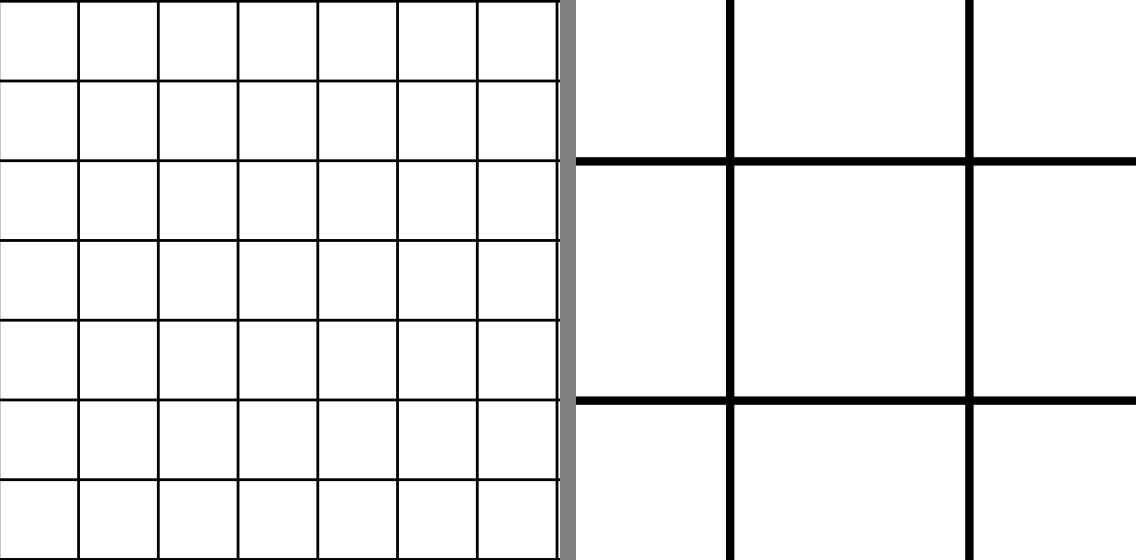
Left, the full canvas; right, a detail of the centre.
Write a WebGL 2 fragment shader that draws this pattern.

```glsl
#version 300 es
precision highp float;

uniform vec2 u_resolution;
out vec4 fragColor;

const float CELL_PITCH = 0.1424;                  // spacing between line centres
const float LINE_WIDTH = 0.0050;
const vec2 GRID_ORIGIN = vec2(-0.0021, 0.0010);   // centre of the first crossing
const vec3 PAPER_COLOR = vec3(1.0);
const vec3 LINE_COLOR = vec3(0.0);

// Distance on each axis to the nearest grid line
vec2 gridDistance(vec2 p) {
    vec2 cell = (p - GRID_ORIGIN) / CELL_PITCH;
    return abs(fract(cell + 0.5) - 0.5) * CELL_PITCH;
}

void main() {
    float canvasSize = min(u_resolution.x, u_resolution.y);
    vec2 p = gl_FragCoord.xy / canvasSize;
    float pixel = 1.0 / canvasSize;

    // Box-filtered coverage of the vertical and horizontal lines
    vec2 edge = 0.5 * LINE_WIDTH - gridDistance(p);
    vec2 coverage = clamp(edge / pixel + 0.5, 0.0, min(1.0, LINE_WIDTH / pixel));

    // Union of both line sets
    float ink = 1.0 - (1.0 - coverage.x) * (1.0 - coverage.y);
    fragColor = vec4(mix(PAPER_COLOR, LINE_COLOR, ink), 1.0);
}
```
